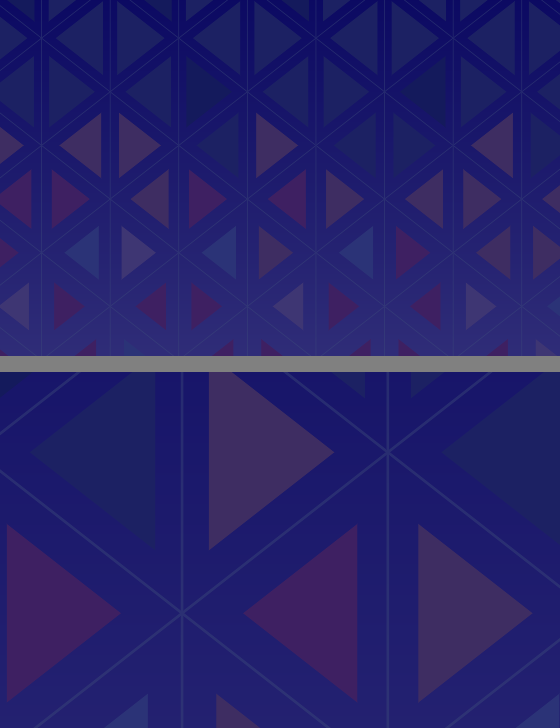
Top: the whole. Bottom: its middle third, enlarged.
Reproduce this pattern procedurally as a Shadertoy shader.

```glsl
const vec2 CELL = vec2(0.1225, 0.0958);    // half-lattice step, in canvas widths
const vec2 ORIGIN = vec2(0.0742, 0.0681);  // first lattice vertex, from the top left
const float LINE_HALF_WIDTH = 0.0008;

const vec3 SKY_TOP = vec3(0.045, 0.037, 0.385);
const vec3 SKY_BOTTOM = vec3(0.185, 0.175, 0.470);
const vec3 LINE_TINT = vec3(0.24, 0.30, 0.48);
const vec3 NAVY = vec3(0.108, 0.130, 0.390);
const vec3 MIDNIGHT = vec3(0.080, 0.100, 0.360);
const vec3 STEEL = vec3(0.170, 0.200, 0.465);
const vec3 LILAC = vec3(0.245, 0.210, 0.450);
const vec3 BROWN = vec3(0.245, 0.175, 0.385);
const vec3 PLUM = vec3(0.245, 0.125, 0.385);

float hash(vec2 p) {
    vec3 q = fract(p.xyx * vec3(0.1031, 0.1030, 0.0973));
    q += dot(q, q.yzx + 33.33);
    return fract((q.x + q.y) * q.z);
}

float coverage(float dist, float pixel) {
    return 1.0 - smoothstep(-0.5 * pixel, 0.5 * pixel, dist);
}

// Distance to the nearest even integer
float evenGap(float x) {
    return abs(mod(x + 1.0, 2.0) - 1.0);
}

// Vertical and diagonal lines through the lattice vertices
float latticeDistance(vec2 grid, vec2 cell) {
    float vertical = abs(fract(grid.x + 0.5) - 0.5) * cell.x;
    float diagonal = min(evenGap(grid.x + grid.y), evenGap(grid.x - grid.y));
    return min(vertical, diagonal / length(1.0 / cell));
}

// Triangle shrunk about its centroid; fromApex runs 0 to 1 from tip to base
float triangleDistance(float fromApex, float across, float size, vec2 cell) {
    float along = (fromApex - 2.0 / 3.0) / size + 2.0 / 3.0;
    float base = (along - 1.0) * cell.x;
    float sides = (abs(across) / size - along) / length(1.0 / cell);
    return max(base, sides) * size;
}

// Chance of a warm tile: none at the top, strongest in the middle
float warmChance(float row) {
    if (row < 1.5) return 0.0;
    if (row < 2.5) return 0.45;
    if (row < 3.5) return 1.0;
    return row < 4.5 ? 0.35 : 0.7;
}

vec3 tileColour(vec2 id) {
    float row = id.y;
    float shade = hash(id + 17.0);
    vec3 upper = shade < 0.22 ? MIDNIGHT : NAVY;
    vec3 lower = shade < 0.45 ? LILAC : STEEL;
    vec3 cool = row < 2.5 ? upper : lower;
    vec3 warm = row > 4.5 || shade < 0.5 ? PLUM : BROWN;
    return hash(id + 41.0) < warmChance(row) ? warm : cool;
}

void mainImage(out vec4 fragColor, in vec2 fragCoord) {
    float pixel = 1.0 / iResolution.x;
    vec2 p = vec2(fragCoord.x, iResolution.y - fragCoord.y) * pixel;
    vec2 grid = (p - ORIGIN) / CELL;

    // Background and thin lattice
    vec3 colour = mix(SKY_BOTTOM, SKY_TOP, fragCoord.y / iResolution.y);
    float line = coverage(latticeDistance(grid, CELL) - LINE_HALF_WIDTH, pixel);
    colour = mix(colour, LINE_TINT, 0.4 * line);

    // Each point lies between two neighbouring triangle rows
    float column = floor(grid.x);
    float u = grid.x - column;
    for (int i = 0; i < 2; i++) {
        float row = floor(grid.y) + float(i);
        bool pointsLeft = mod(column + row, 2.0) < 0.5;
        float fromApex = pointsLeft ? u : 1.0 - u;
        float size = clamp(0.72 - 0.055 * row, 0.3, 0.69);
        float dist = triangleDistance(fromApex, grid.y - row, size, CELL);
        vec3 tile = tileColour(vec2(column, row));
        colour = mix(colour, tile, coverage(dist, pixel));
    }

    fragColor = vec4(colour, 1.0);
}
```
